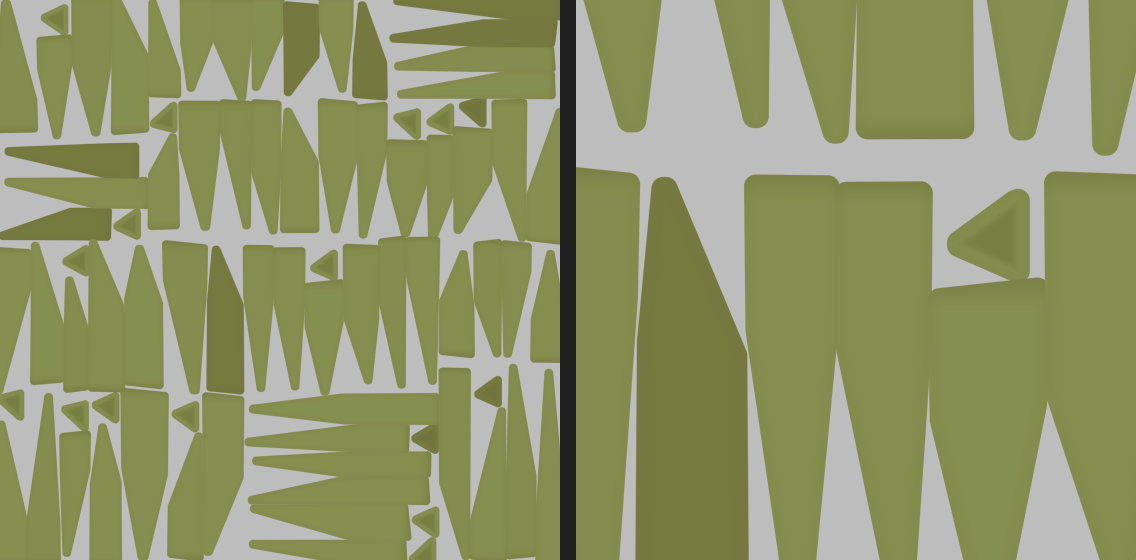
Left, the full canvas; right, a detail of the centre.
Write a Shadertoy shader that draws this pattern.

```glsl
#define GREY vec3(0.74, 0.74, 0.74)
#define OLIVE vec3(0.525, 0.562, 0.315)
#define DARK vec3(0.462, 0.478, 0.248)
#define SEED 7.0
#define SHARD_WIDTH 0.063
#define BAR_WIDTH 0.053
#define CHIP_SIZE 0.056
#define CORNER 0.007
#define DARK_SHARE 0.09
#define CHIP_SHARE 0.30
#define CHAIN_SHARE 0.05

float hash(vec2 p) {
    vec3 q = fract(p.xyx * vec3(0.1031, 0.1030, 0.0973));
    q += dot(q, q.yzx + 33.33);
    return fract((q.x + q.y) * q.z);
}

// Signed distance to a six-sided polygon
float polygon(vec2 p, vec2 v[6]) {
    float d = dot(p - v[0], p - v[0]), s = 1.0;
    for (int i = 0, j = 5; i < 6; j = i, i++) {
        vec2 e = v[j] - v[i], w = p - v[i];
        vec2 b = w - e * clamp(dot(w, e) / dot(e, e), 0.0, 1.0);
        d = min(d, dot(b, b));
        bvec3 c = bvec3(p.y >= v[i].y, p.y < v[j].y, e.x * w.y > e.y * w.x);
        if (all(c) || all(not(c))) s = -s;
    }
    return s * sqrt(d);
}

// Tapered shard: base on y = 0, tip at y = len, all corners rounded
float shard(vec2 q, float width, float len, float shoulder, float tip, float lean, float slant) {
    float h = 0.5 * width - CORNER;
    float t = max(0.5 * tip * width - CORNER, 0.0008);
    float top = len - CORNER;
    float tx = lean * (0.94 * h - t);
    float s = slant * width;
    float bend = mix(CORNER, top, shoulder);
    vec2 v[6] = vec2[6](vec2(-h, CORNER + s), vec2(h, CORNER - s),
                        vec2(0.96 * h, bend - s), vec2(tx + t, top),
                        vec2(tx - t, top), vec2(-0.96 * h, bend + 2.0 * s));
    return polygon(q, v) - CORNER;
}

// Flat fill with a soft dark base, faint rim and optional dark core
void paint(inout vec3 col, float d, float height, vec2 id, float core) {
    float px = 1.0 / iResolution.y;
    float base = 1.0 - smoothstep(0.0, 0.018, height);
    float rim = 1.0 - smoothstep(0.0, 0.010, -d);
    float shade = 0.38 * base + 0.16 * rim + 0.12 * hash(id + 71.0);
    shade = max(shade, core * smoothstep(0.004, 0.013, -d));
    vec3 tone = mix(OLIVE, DARK, clamp(shade, 0.0, 1.0));
    if (hash(id + 53.0) < DARK_SHARE) tone = mix(DARK, DARK * 0.95, shade);
    col = mix(col, tone, 1.0 - smoothstep(-0.75 * px, 0.75 * px, d));
}

// Small triangle pointing left
void chip(inout vec3 col, vec2 p, vec2 centre, float size, vec2 id) {
    vec2 q = vec2(p.y - centre.y, centre.x + 0.44 * size - p.x);
    float lean = 1.4 * (hash(id + 17.0) - 0.5);
    float d = shard(q, size, 0.88 * size, 0.06, 0.05, lean, 0.0);
    paint(col, d, 1.0, id, 0.85);
}

// Box of one leaf in a tree of random cuts: lower corner, upper corner
vec4 leafBox(int leaf) {
    vec2 lo = vec2(-0.01), hi = vec2(1.01);
    int node = 1;
    for (int k = 0; k < 4; k++) {
        vec2 key = vec2(float(node), SEED), size = hi - lo;
        int side = (leaf >> k) & 1;
        int axis = size.x * mix(0.9, 1.3, hash(key + 5.0)) > size.y ? 0 : 1;
        float cut = lo[axis] + size[axis] * mix(0.38, 0.62, hash(key));
        if (side == 0) hi[axis] = cut; else lo[axis] = cut;
        node = node * 2 + side;
    }
    return vec4(lo, hi);
}

// Fill one box with a row of upright shards or a stack of flat bars
void fillBox(inout vec3 col, vec2 p, vec4 box, float leaf) {
    vec2 size = box.zw - box.xy;
    bool flatBars = size.x > size.y * mix(0.7, 1.8, hash(vec2(leaf, SEED + 31.0)));
    vec2 a = flatBars ? p.yx : p;
    vec2 lo = flatBars ? box.yx : box.xy, hi = flatBars ? box.wz : box.zw;
    float n = max(1.0, round((hi.x - lo.x) / (flatBars ? BAR_WIDTH : SHARD_WIDTH)));
    float boxTip = hash(vec2(leaf, SEED + 43.0));
    for (float i = 0.0; i < n; i++) {
        vec2 id = vec2(leaf * 13.0 + i, SEED + 101.0);
        float j0 = i > 0.0 ? 0.3 * (hash(id + 3.0) - 0.5) : 0.0;
        float j1 = i < n - 1.0 ? 0.3 * (hash(id + vec2(4.0, 3.0)) - 0.5) : 0.0;
        vec2 edge = lo.x + (hi.x - lo.x) * vec2(i + j0, i + 1.0 + j1) / n;
        float mid = 0.5 * (edge.x + edge.y), width = edge.y - edge.x + 0.003;
        float y0 = lo.y - 0.006 + 0.025 * hash(id + 7.0);
        float y1 = hi.y + 0.006 - 0.025 * hash(id + 11.0);

        // Column of chips
        if (!flatBars && hash(id + 13.0) < CHAIN_SHARE) {
            float count = max(1.0, round((y1 - y0) / CHIP_SIZE));
            float pitch = (y1 - y0) / count;
            float k = clamp(floor((a.y - y0) / pitch), 0.0, count - 1.0);
            chip(col, p, vec2(mid, y0 + (k + 0.5) * pitch), pitch, id + 200.0 * (k + 1.0));
            continue;
        }
        // Single chip beyond the far end
        if (hash(id + 19.0) < CHIP_SHARE && y1 - y0 > 0.18) {
            vec2 c = vec2(mid, y1 - 0.5 * CHIP_SIZE);
            chip(col, p, flatBars ? c.yx : c, CHIP_SIZE, id + 300.0);
            y1 -= CHIP_SIZE;
        }
        bool tipLow = flatBars || (hash(id + 23.0) < 0.75) == (boxTip < 0.5);
        vec2 q = vec2(a.x - mid, tipLow ? y1 - a.y : a.y - y0);
        float lean = clamp(2.6 * (hash(id + 29.0) - 0.5), -1.0, 1.0);
        float d = shard(q, width, y1 - y0, mix(0.22, 0.62, hash(id + 37.0)),
                        0.23, lean, 0.1 * (hash(id + 41.0) - 0.5));
        paint(col, d, q.y, id, 0.0);
    }
}

void mainImage(out vec4 fragColor, in vec2 fragCoord) {
    vec2 p = fragCoord / iResolution.xy;
    vec3 col = GREY;
    for (int leaf = 0; leaf < 16; leaf++) {
        vec4 box = leafBox(leaf);
        vec2 outside = max(box.xy - p, p - box.zw);
        if (max(outside.x, outside.y) < 0.02) fillBox(col, p, box, float(leaf));
    }
    fragColor = vec4(col, 1.0);
}
```
